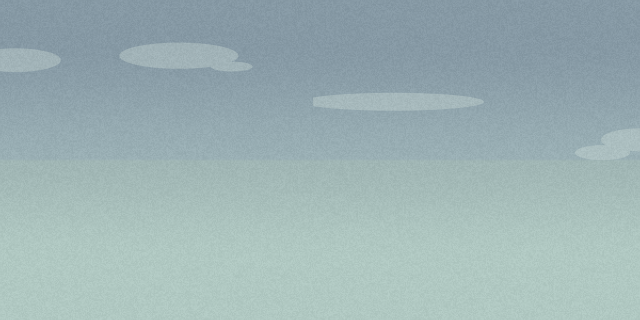
Write a Shadertoy shader that draws this background.

```glsl
float hash(vec2 p) {
    vec3 q = fract(vec3(p.xyx) * 0.1031);
    q += dot(q, q.yzx + 33.33);
    return fract((q.x + q.y) * q.z);
}

float valueNoise(vec2 p) {
    vec2 cell = floor(p), f = fract(p);
    f = f * f * (3.0 - 2.0 * f);
    return mix(mix(hash(cell), hash(cell + vec2(1, 0)), f.x),
               mix(hash(cell + vec2(0, 1)), hash(cell + vec2(1, 1)), f.x), f.y);
}

// Soft-edged coverage of an axis-aligned ellipse
float ellipse(vec2 p, vec2 center, vec2 radii) {
    vec2 q = (p - center) / radii;
    float k = length(q);
    float dist = k * (k - 1.0) / max(length(q / radii), 0.001);
    return clamp(0.5 - dist * iResolution.y, 0.0, 1.0);
}

vec3 skyColor(float y) {
    vec3 upper = mix(vec3(0.605, 0.69, 0.71), vec3(0.525, 0.6, 0.645),
                     smoothstep(0.46, 0.88, y));
    vec3 lower = mix(vec3(0.69, 0.785, 0.76), vec3(0.625, 0.71, 0.705),
                     smoothstep(0.18, 0.54, y));
    return mix(lower, upper, smoothstep(0.495, 0.505, y));
}

float cloudCover(vec2 p) {
    // Long cloud with a blunt left end
    float cover = ellipse(p, vec2(1.229, 0.682), vec2(0.283, 0.028));
    cover *= clamp(0.5 + (p.x - 0.978) * iResolution.y, 0.0, 1.0);

    // Left group
    cover = max(cover, ellipse(p, vec2(0.047, 0.812), vec2(0.143, 0.037)));
    cover = max(cover, ellipse(p, vec2(0.559, 0.826), vec2(0.186, 0.041)));
    cover = max(cover, ellipse(p, vec2(0.724, 0.792), vec2(0.065, 0.0155)));

    // Right group
    cover = max(cover, ellipse(p, vec2(1.883, 0.523), vec2(0.086, 0.0235)));
    return max(cover, ellipse(p, vec2(2.0, 0.563), vec2(0.122, 0.036)));
}

void mainImage(out vec4 fragColor, in vec2 fragCoord) {
    vec2 p = fragCoord / iResolution.y;
    vec3 color = skyColor(p.y);
    color = mix(color, vec3(0.79, 0.85, 0.83), 0.39 * cloudCover(p));

    // Fine paper grain with faint broader mottling
    float grain = valueNoise(p * 300.0) - 0.5;
    float mottling = valueNoise(p * 90.0 + 17.0) - 0.5;
    color += 0.05 * grain + 0.008 * mottling;

    fragColor = vec4(color, 1.0);
}
```
